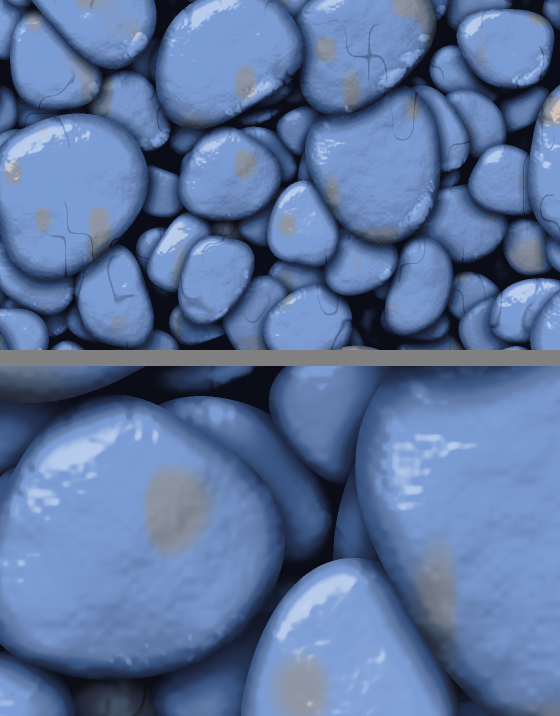
Top, the full canvas; bottom, a detail of the centre.
Reproduce this texture procedurally as a WebGL 1 fragment shader.

```glsl
precision highp float;
// A heap of glossy blue-black pebbles under a clear sky.
// Three jittered grids scatter rounded stones; the highest one at each point
// is shaded by its dome normal, surface relief and the stones lying over it.
uniform vec2 u_resolution;

vec4 hash4(vec2 p) {
  vec4 h = fract(p.xyxy * vec4(0.1031, 0.1030, 0.0973, 0.1099));
  h += dot(h, h.wzxy + 33.33);
  return fract((h.xxyz + h.yzzw) * h.zywx);
}

float noise(vec2 p) {
  vec2 i = floor(p), f = fract(p);
  f = f * f * (3.0 - 2.0 * f);
  return mix(mix(hash4(i).x, hash4(i + vec2(1, 0)).x, f.x),
             mix(hash4(i + vec2(0, 1)).x, hash4(i + vec2(1, 1)).x, f.x), f.y);
}

mat2 rotation(float a) {
  return mat2(cos(a), -sin(a), sin(a), cos(a));
}

float cellSize(float layer) {
  return 0.19 - 0.01 * layer + 0.07 * layer * layer;
}

// Returns outward direction times dome radius, edge distance and priority.
vec4 stone(vec2 p, vec2 cell, float layer) {
  float size = cellSize(layer);
  vec4 h = hash4(cell + 37.0 * layer + 61.7);
  vec4 k = hash4(cell + 37.0 * layer + 111.3);
  vec2 center = size * ((cell + 0.5 + 0.6 * (h.xy - 0.5)) * rotation(0.4 + 0.6 * layer));
  float longRadius = size * (0.48 + 0.14 * h.w - 0.03 * layer);
  vec2 radii = longRadius * vec2(1.0, 0.66 + 0.28 * k.z);
  mat2 turn = rotation(6.28 * h.z);
  vec2 q = turn * (p - center) / radii;
  float a = atan(q.y, q.x + 1e-5);
  float d = pow(length(pow(abs(q) + 1e-4, vec2(1.2))), 1.0 / 1.2);
  d /= 1.0 + 0.06 * sin(2.0 * a + 6.28 * k.x) + 0.06 * sin(3.0 * a + 6.28 * k.y);
  if (layer > 1.5 && k.w > 0.5) d = 9.0;
  vec2 outward = normalize((q / radii) * turn + 1e-5);
  return vec4(outward * d, (d - 1.0) * radii.y, layer + k.w * 0.98);
}

vec2 gridCell(vec2 p, float layer) {
  return floor(rotation(0.4 + 0.6 * layer) * p / cellSize(layer));
}

vec4 topStone(vec2 p) {
  vec4 top = vec4(0.0, 0.0, 0.0, -1.0);
  for (int l = 0; l < 3; l++) {
    vec2 cell = gridCell(p, float(l));
    for (int i = 0; i < 9; i++) {
      vec2 step2 = vec2(mod(float(i), 3.0), floor(float(i) / 3.0)) - 1.0;
      vec4 s = stone(p, cell + step2, float(l));
      if (s.z < 0.0 && s.w > top.w) top = s;
    }
  }
  return top;
}

// Light left after the soft shadows of all higher stones.
float openness(vec2 p, float priority) {
  float light = 1.0;
  for (int l = 0; l < 3; l++) {
    vec2 cell = gridCell(p, float(l));
    for (int i = 0; i < 9; i++) {
      vec2 step2 = vec2(mod(float(i), 3.0), floor(float(i) / 3.0)) - 1.0;
      vec4 s = stone(p + vec2(-0.004, 0.01), cell + step2, float(l));
      if (s.w > priority + 1e-4) light *= mix(0.2, 1.0, smoothstep(-0.012, 0.04, s.z));
    }
  }
  return light;
}

float relief(vec2 u) {
  return 0.032 * noise(u * 9.0) + 0.0045 * noise(u * 38.0) + 0.0011 * noise(u * 120.0);
}

vec3 palette(float t) {
  vec3 c = mix(vec3(0.04, 0.05, 0.09), vec3(0.13, 0.18, 0.30), smoothstep(0.04, 0.18, t));
  c = mix(c, vec3(0.22, 0.33, 0.51), smoothstep(0.16, 0.32, t));
  c = mix(c, vec3(0.37, 0.47, 0.65), smoothstep(0.30, 0.50, t));
  c = mix(c, vec3(0.48, 0.61, 0.83), smoothstep(0.48, 0.72, t));
  c = mix(c, vec3(0.71, 0.79, 0.92), smoothstep(0.76, 0.95, t));
  return mix(c, vec3(0.92, 0.95, 1.0), smoothstep(0.98, 1.25, t));
}

vec3 shade(vec2 p) {
  vec4 s = topStone(p);
  float light = openness(p, s.w);
  if (s.w < 0.0) return palette(0.16 * light * noise(p * 40.0));

  // Dome normal with lumps and grain
  vec2 u = p + s.w * vec2(31.0, 53.0);
  float d = length(s.xy), e = 0.002, r0 = relief(u);
  vec2 slope = vec2(relief(u + vec2(e, 0)) - r0, relief(u + vec2(0, e)) - r0) / e;
  vec2 tilt = 0.95 * s.xy * pow(d, 1.5);
  vec3 n = normalize(vec3(tilt - slope, sqrt(max(1.0 - dot(tilt, tilt), 0.0)) + 0.25));

  // Sky light, broad sheen and small glints
  float tone = 0.12 + 0.58 * n.z + 0.24 * dot(n.xy, vec2(-0.35, 0.9));
  tone += 0.14 * (fract(s.w * 17.3) - 0.5);
  tone += 0.24 * smoothstep(0.91, 0.99, dot(n, normalize(vec3(-0.3, 0.5, 0.8))));
  float patchy = smoothstep(0.35, 0.7, noise(u * 11.0 + 7.0));
  tone += 0.4 * patchy * smoothstep(0.95, 1.0, dot(n, normalize(vec3(0.4, -0.45, 0.8))));

  // Thin cracks, then dark rims and shadows
  float crack = 1.0 - smoothstep(0.0, 0.03, abs(noise(u * vec2(17.0, 10.0) + 3.0) - 0.5));
  tone -= 0.24 * crack * smoothstep(0.55, 0.7, noise(u * 8.0 + 19.0));
  tone *= (1.0 - 0.45 * smoothstep(0.8, 1.0, d)) * light * (s.w < 1.0 ? 0.85 : 1.0);
  float rust = smoothstep(0.74, 0.9, noise(u * vec2(13.0, 8.0) + 41.0));
  return palette(tone) * mix(vec3(1.0), vec3(1.15, 0.96, 0.78), rust);
}

void main() {
  vec3 color = vec3(0.0);
  for (int i = 0; i < 4; i++) {
    vec2 offset = vec2(mod(float(i), 2.0), floor(float(i) / 2.0)) * 0.5 - 0.25;
    color += shade((gl_FragCoord.xy + offset) / u_resolution.y + 3.0);
  }
  gl_FragColor = vec4(color / 4.0, 1.0);
}
```
